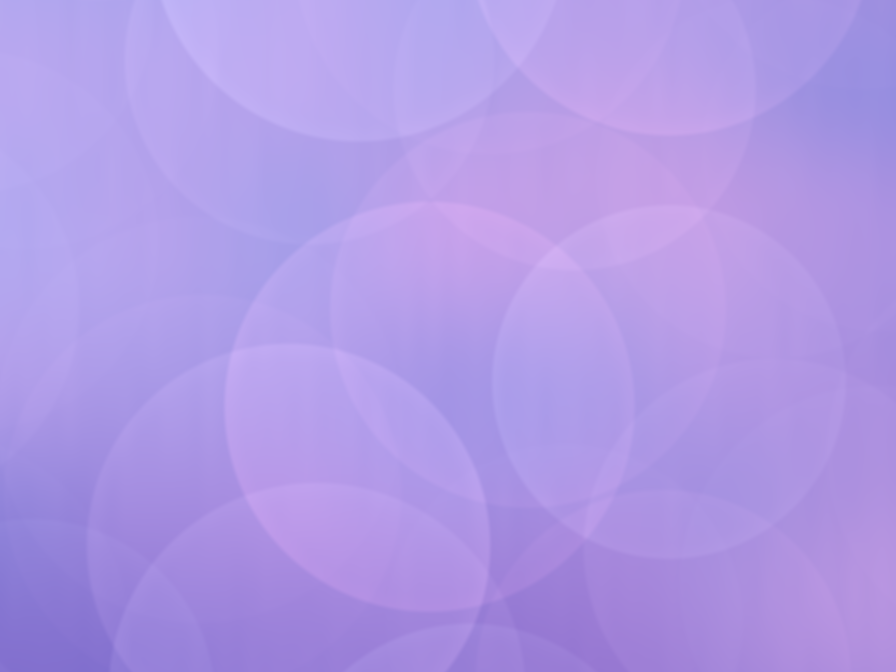
A Shadertoy shader for this background:

```glsl
// Soft lilac gradient with large, faint, overlapping bokeh discs.

#define PITCH 0.32        // spacing of the disc grid, in canvas heights
#define RADIUS_MIN 0.26
#define RADIUS_MAX 0.31
#define EDGE 0.0045       // half width of the disc edge
#define VEIL_MIN 0.08     // light of the faintest disc
#define VEIL_MAX 0.66     // light of the strongest disc
#define RIM 0.30          // extra light towards the rim
#define FADE 0.45         // how far a disc dims towards one side
#define DRIFT 0.05        // strength of the broad colour drift
#define STREAK 0.012      // strength of the fine upright streaks
#define SEED 7.0

const vec3 TOP_LEFT     = vec3(0.690, 0.645, 0.930);
const vec3 TOP_RIGHT    = vec3(0.600, 0.550, 0.870);
const vec3 BOTTOM_LEFT  = vec3(0.480, 0.400, 0.785);
const vec3 BOTTOM_RIGHT = vec3(0.580, 0.450, 0.810);
const vec3 ROSE         = vec3(0.770, 0.600, 0.885);
const vec3 BLUE_SHADE   = vec3(0.560, 0.540, 0.870);
const vec3 PINK_LIGHT   = vec3(0.095, 0.055, 0.040);
const vec3 BLUE_LIGHT   = vec3(0.060, 0.080, 0.050);

float hash(vec2 p) {
    vec3 q = fract(vec3(p.xyx) * 0.1031);
    q += dot(q, q.yzx + 33.33);
    return fract((q.x + q.y) * q.z);
}

float noise(vec2 p) {
    vec2 i = floor(p), f = fract(p);
    f = f * f * (3.0 - 2.0 * f);
    return mix(mix(hash(i), hash(i + vec2(1, 0)), f.x),
               mix(hash(i + vec2(0, 1)), hash(i + vec2(1, 1)), f.x), f.y);
}

// Gaussian spot of light
float glow(vec2 p, vec2 centre, float size) {
    vec2 d = (p - centre) / size;
    return exp(-dot(d, d));
}

vec3 backdrop(vec2 uv, vec2 p) {
    float rise = smoothstep(-0.10, 0.64, uv.y);
    vec3 col = mix(mix(BOTTOM_LEFT, BOTTOM_RIGHT, uv.x),
                   mix(TOP_LEFT, TOP_RIGHT, uv.x), rise);
    // Rosy light right of the middle and in the lower right corner
    col = mix(col, ROSE, 0.85 * glow(uv, vec2(0.72, 0.70), 0.24));
    col = mix(col, ROSE, 0.70 * glow(uv, vec2(1.00, 0.12), 0.24));
    // Blue gaps in the middle and the upper right corner
    col = mix(col, BLUE_SHADE, 0.75 * glow(uv, vec2(0.52, 0.38), 0.17));
    col = mix(col, BLUE_SHADE, 0.70 * glow(uv, vec2(1.00, 0.86), 0.12));
    // Broad drift between pink and blue, then fine upright streaks
    float drift = noise(p * 4.5 + SEED * 3.0) - 0.5;
    float streak = noise(p * vec2(48.0, 8.0) + SEED) - 0.5;
    return col + DRIFT * drift * vec3(1.3, 0.1, 0.1)
               + STREAK * streak * vec3(1.0, 0.8, 0.5);
}

// Adds the light of the discs in the neighbouring grid cells
vec3 addDiscs(vec3 col, vec2 p) {
    vec2 home = floor(p / PITCH);
    for (int y = -1; y <= 1; y++)
    for (int x = -1; x <= 1; x++) {
        vec2 cell = home + vec2(x, y);
        vec2 key = cell + SEED * 10.0;
        vec2 jitter = vec2(hash(key), hash(key + 19.7));
        float radius = mix(RADIUS_MIN, RADIUS_MAX, hash(key + 41.3));
        float strength = hash(key + 63.1);
        vec2 offset = (p - (cell + jitter) * PITCH) / radius;
        float d = length(offset);

        float soft = EDGE / radius;
        float inside = 1.0 - smoothstep(1.0 - soft, 1.0 + soft, d);
        float rim = RIM * smoothstep(0.90, 1.0, d);
        float turn = 6.2832 * hash(key + 29.9);
        float side = 0.5 + 0.5 * dot(offset, vec2(cos(turn), sin(turn)));
        float veil = mix(VEIL_MIN, VEIL_MAX, strength * strength);
        veil *= 1.0 - FADE * clamp(side, 0.0, 1.0);
        vec3 light = mix(BLUE_LIGHT, PINK_LIGHT, hash(key + 87.9));
        col += light * inside * veil * (1.0 + rim);
    }
    return col;
}

void mainImage(out vec4 fragColor, in vec2 fragCoord) {
    vec2 uv = fragCoord / iResolution.xy;
    vec2 p = fragCoord / iResolution.y;
    fragColor = vec4(addDiscs(backdrop(uv, p), p), 1.0);
}
```
